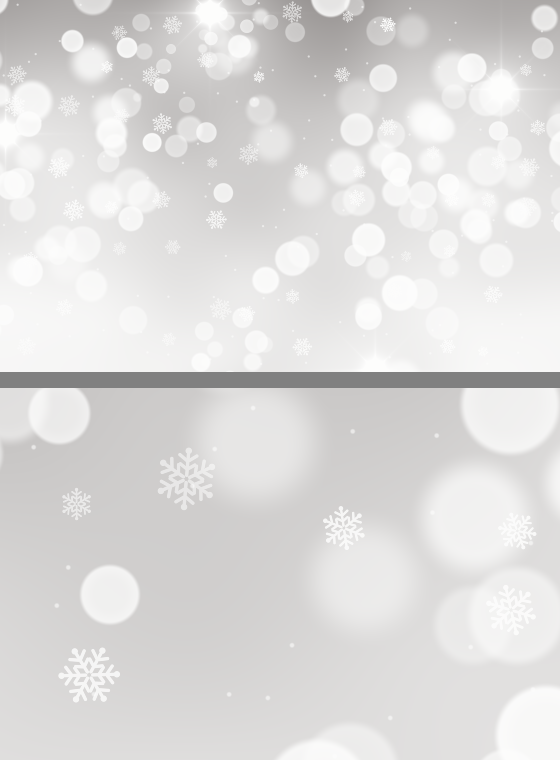
Top, the full canvas; bottom, a detail of the centre.
Write a WebGL 1 fragment shader that draws this background.

```glsl
precision highp float;

uniform vec2 u_resolution;

#define SHADE vec3(0.555, 0.538, 0.532)
#define WHITE vec3(0.992, 0.992, 0.990)
#define HAZE 0.62
#define BIG_CELL 0.11
#define SMALL_CELL 0.055
#define FLAKE_CELL 0.125
#define FLAKE_SHARE 0.62
#define FLAKE_LINE 0.055
#define DUST_CELL 0.06
#define STAR_COUNT 4

vec3 hash3(vec2 cell, float seed) {
  vec3 h = fract(vec3(cell.xyx + seed * 17.3) * vec3(0.1031, 0.1030, 0.0973));
  h += dot(h, h.yxz + 33.33);
  return fract((h.xxy + h.yzz) * h.zyx);
}

float valueNoise(vec2 p) {
  vec2 cell = floor(p), f = fract(p);
  f = f * f * (3.0 - 2.0 * f);
  float low = mix(hash3(cell, 9.0).x, hash3(cell + vec2(1.0, 0.0), 9.0).x, f.x);
  float high = mix(hash3(cell + vec2(0.0, 1.0), 9.0).x, hash3(cell + 1.0, 9.0).x, f.x);
  return mix(low, high, f.y);
}

float blob(vec2 p, vec2 center, vec2 size) {
  vec2 d = (p - center) / size;
  return exp(-dot(d, d));
}

// Where large lights gather: both sides, thinning toward the middle
float sideCrowd(vec2 p) {
  float crowd = 0.85 * blob(p, vec2(0.14, 0.56), vec2(0.32, 0.36))
              + blob(p, vec2(1.25, 0.53), vec2(0.33, 0.36));
  return min(crowd, 1.0);
}

// Where small lights gather: one knot above, one below
float knotCrowd(vec2 p) {
  return blob(p, vec2(0.59, 0.88), vec2(0.18, 0.14))
       + blob(p, vec2(0.59, 0.05), vec2(0.13, 0.09));
}

// Remaining shade after a layer of translucent round lights
float bokehLayer(vec2 p, float size, float seed, float knots) {
  float shade = 1.0;
  vec2 home = floor(p / size);
  for (int j = -1; j <= 1; j++) {
    for (int i = -1; i <= 1; i++) {
      vec2 cell = home + vec2(float(i), float(j));
      vec3 place = hash3(cell, seed), look = hash3(cell, seed + 3.0);
      vec2 center = (cell + place.xy) * size;
      float sides = 0.10 * smoothstep(0.1, 0.35, center.y) + 0.85 * sideCrowd(center);
      float chance = mix(sides, knotCrowd(center), knots);
      float radius = size * mix(0.26 - 0.06 * knots, 0.50, look.x);
      float blur = mix(0.08, 0.55, look.y * look.y * look.y);
      float d = length(p - center) / radius;
      float disc = 1.0 - smoothstep(1.0 - blur, 1.0 + blur, d);
      float alpha = mix(0.35, 0.95, look.z) * (0.88 + 0.12 * smoothstep(0.5, 1.0, d));
      shade *= 1.0 - disc * alpha * step(place.z, chance);
    }
  }
  return shade;
}

float segment(vec2 p, vec2 a, vec2 b) {
  vec2 ab = b - a;
  return length(p - a - ab * clamp(dot(p - a, ab) / dot(ab, ab), 0.0, 1.0));
}

// Distance to a six-armed crystal of unit radius
float crystal(vec2 p) {
  float sector = 1.0471976;
  float angle = abs(mod(atan(p.y, p.x) + 0.5 * sector, sector) - 0.5 * sector);
  vec2 q = length(p) * vec2(cos(angle), sin(angle));
  float d = segment(q, vec2(0.12, 0.0), vec2(0.95, 0.0));
  d = min(d, segment(q, vec2(0.32, 0.0), vec2(0.48, 0.24)));
  d = min(d, segment(q, vec2(0.58, 0.0), vec2(0.78, 0.28)));
  return min(d, length(q - vec2(0.93, 0.0)) - 0.05);
}

float snowflakes(vec2 p, float pixel) {
  vec2 cell = floor(p / FLAKE_CELL);
  vec3 place = hash3(cell, 21.0), look = hash3(cell, 25.0);
  vec2 d = p - (cell + mix(vec2(0.25), vec2(0.75), place.xy)) * FLAKE_CELL;
  float radius = mix(0.013, 0.029, look.x);
  float turn = look.y * 1.05;
  d = mat2(cos(turn), -sin(turn), sin(turn), cos(turn)) * d / radius;
  float soft = pixel / radius;
  float ink = 1.0 - smoothstep(FLAKE_LINE - 0.5 * soft, FLAKE_LINE + 0.6 * soft, crystal(d));
  return ink * mix(0.55, 1.0, look.z) * step(place.z, FLAKE_SHARE);
}

float dust(vec2 p, float pixel) {
  vec2 cell = floor(p / DUST_CELL);
  vec3 place = hash3(cell, 31.0);
  float d = length(p - (cell + 0.1 + 0.8 * place.xy) * DUST_CELL);
  return 0.6 * step(place.z, 0.3) * (1.0 - smoothstep(0.001, 0.002 + pixel, d));
}

// Glowing cores with thin straight and diagonal rays
float stars(vec2 p, float aspect) {
  float glow = 0.0;
  for (int i = 0; i < STAR_COUNT; i++) {
    float n = float(i);
    vec2 center = vec2(aspect * (0.01 + 0.4 * n - 0.035 * n * n),
                       fract(0.64 + 0.4675 * n - 0.1425 * n * n));
    vec2 d = abs(p - center);
    vec2 g = abs(vec2(d.x + d.y, d.x - d.y)) * 0.7071;
    glow += 1.2 * exp(-dot(d, d) / 0.0012) + 0.4 * exp(-dot(d, d) / 0.012);
    glow += 0.7 * (exp(-d.y * 350.0 - d.x * 13.0) + exp(-d.x * 350.0 - d.y * 13.0));
    glow += 0.5 * exp(-g.y * 400.0 - g.x * 16.0);
  }
  return min(glow, 1.0);
}

void main() {
  vec2 p = gl_FragCoord.xy / u_resolution.y;
  float aspect = u_resolution.x / u_resolution.y;
  float pixel = 1.0 / u_resolution.y;

  // Soft backdrop, pale below and dim above
  float light = 0.85 - 0.70 * pow(p.y, 1.4) + 0.22 * (valueNoise(p * 4.5) - 0.5);
  float shade = 1.0 - clamp(light, 0.0, 1.0);
  float floorGlow = smoothstep(0.15, 0.55, abs(p.x - 0.5 * aspect)) * smoothstep(0.4, 0.1, p.y);
  shade *= (1.0 - HAZE * sideCrowd(p)) * (1.0 - 0.7 * floorGlow);
  shade *= 1.0 - 0.4 * min(knotCrowd(p), 1.0);

  // Round lights
  shade *= bokehLayer(p, BIG_CELL, 1.0, 0.0);
  shade *= bokehLayer(p + 0.037, BIG_CELL * 0.85, 2.0, 0.0);
  shade *= bokehLayer(p, SMALL_CELL, 5.0, 1.0);

  // Stars, crystals and dust
  shade *= 1.0 - stars(p, aspect);
  shade *= 1.0 - snowflakes(p, pixel);
  shade *= 1.0 - dust(p, pixel);

  gl_FragColor = vec4(mix(WHITE, SHADE, shade), 1.0);
}
```
